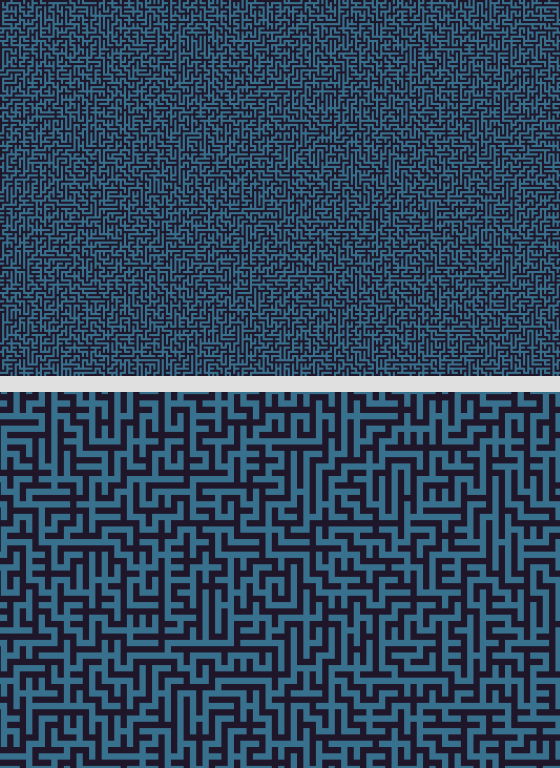
Top, the full canvas; bottom, a detail of the centre.
This pattern is drawn by a Shadertoy shader. Its source:

```glsl
const int SIDE = 10;
const int RIGHT = 0, UP = 1, LEFT = 2, DOWN = 3;

float hash(vec2 p) {
    return fract(sin(dot(p, vec2(12.9898, 78.233))) * 43758.5453);
}

// Domino tiling of a small window: each cell stores the direction of its partner
int partner[SIDE * SIDE];

// Start with 2x2 blocks of two dominoes, in columns shifted at random
int startDirection(vec2 cell) {
    float column = floor(cell.x / 2.0);
    float y = cell.y + step(0.5, hash(vec2(column, 517.3)));
    float row = floor(y / 2.0);
    if (hash(vec2(column, row) + 0.37) > 0.5)
        return mod(cell.x, 2.0) < 0.5 ? RIGHT : LEFT;
    return mod(y, 2.0) < 0.5 ? UP : DOWN;
}

// Turn pairs of parallel dominoes in all blocks of one parity
void shuffleBlocks(vec2 base, vec2 parity, float seed) {
    for (int j = 0; j < SIDE - 1; j++)
    for (int i = 0; i < SIDE - 1; i++) {
        vec2 cell = base + vec2(i, j);
        if (any(greaterThan(abs(mod(cell, 2.0) - parity), vec2(0.5)))) continue;
        int k = j * SIDE + i;
        bool flatPair = partner[k] == RIGHT && partner[k + SIDE] == RIGHT;
        bool tallPair = partner[k] == UP && partner[k + 1] == UP;
        if (!flatPair && !tallPair) continue;
        bool makeFlat = hash(cell + seed) > 0.5;
        partner[k] = makeFlat ? RIGHT : UP;
        partner[k + 1] = makeFlat ? LEFT : UP;
        partner[k + SIDE] = makeFlat ? RIGHT : DOWN;
        partner[k + SIDE + 1] = makeFlat ? LEFT : DOWN;
    }
}

// Even-even cells are wall posts, odd-odd cells are path;
// every other cell takes the kind of its domino partner
float pathAt(vec2 base, int i, int j) {
    vec2 cell = base + vec2(i, j);
    int direction = partner[j * SIDE + i];
    bool isLink = mod(cell.x + cell.y, 2.0) > 0.5;
    bool sideways = direction == RIGHT || direction == LEFT;
    return mod(cell.x + (isLink && sideways ? 1.0 : 0.0), 2.0);
}

void mainImage(out vec4 fragColor, in vec2 fragCoord) {
    float cellsPerPixel = 179.0 / iResolution.y;
    vec2 p = fragCoord * cellsPerPixel;
    vec2 corner = floor(p - 0.5);
    vec2 base = corner - 4.0;

    for (int k = 0; k < SIDE * SIDE; k++)
        partner[k] = startDirection(base + vec2(k % SIDE, k / SIDE));

    shuffleBlocks(base, vec2(1, 0), 11.7);
    shuffleBlocks(base, vec2(0, 1), 43.1);
    shuffleBlocks(base, vec2(1, 1), 71.9);
    shuffleBlocks(base, vec2(0, 0), 97.3);

    // Area coverage of the four cells around the pixel
    vec2 cover = clamp((p - corner - 1.0) / cellsPerPixel + 0.5, 0.0, 1.0);
    float path = mix(mix(pathAt(base, 4, 4), pathAt(base, 5, 4), cover.x),
                     mix(pathAt(base, 4, 5), pathAt(base, 5, 5), cover.x), cover.y);

    vec3 darkPlum = vec3(0.12, 0.085, 0.165);
    vec3 steelBlue = vec3(0.22, 0.445, 0.555);
    fragColor = vec4(mix(darkPlum, steelBlue, path), 1.0);
}
```
